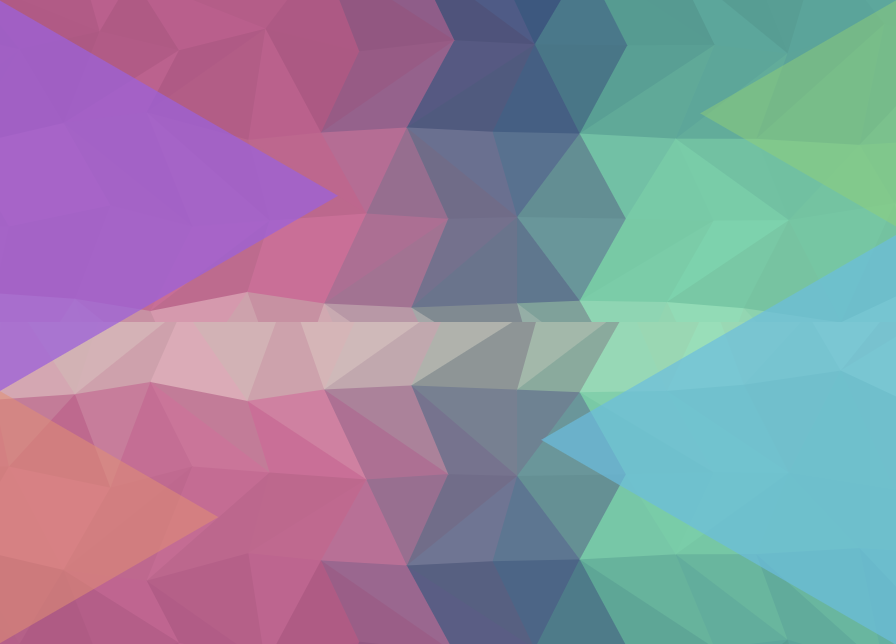
A Shadertoy shader for this background:

```glsl
const float CELL = 0.134;                      // facet size, in canvas heights
const vec2 MESH_ORIGIN = vec2(0.803, 0.067);   // grid node on the dark spine
const float SEAM_Y = 0.5;
const float MIRROR_Y = 0.462;

float hash(vec2 p) {
    return fract(sin(dot(p, vec2(127.1, 311.7))) * 43758.5453);
}

// Three colour stops along the distance from the mirror line
vec3 depthRamp(vec3 nearColor, vec3 midColor, vec3 farColor, float depth) {
    vec3 inner = mix(nearColor, midColor, clamp((depth + 0.02) / 0.18, 0.0, 1.0));
    return mix(inner, farColor, smoothstep(0.25, 0.5, depth));
}

// Pink on the left, slate spine, mint on the right
vec3 baseColor(float x, float depth) {
    vec3 pink = depthRamp(vec3(0.86, 0.73, 0.74), vec3(0.76, 0.42, 0.57),
                          vec3(0.70, 0.36, 0.53), depth);
    vec3 slate = depthRamp(vec3(0.62, 0.66, 0.63), vec3(0.36, 0.45, 0.55),
                           vec3(0.24, 0.34, 0.50), depth);
    vec3 mint = depthRamp(vec3(0.60, 0.84, 0.70), vec3(0.47, 0.79, 0.65),
                          vec3(0.35, 0.63, 0.59), depth);
    vec3 color = mix(pink, slate, smoothstep(0.48, 0.82, x));
    return mix(color, mint, smoothstep(0.82, 1.0, x));
}

// Staggered grid node, looser away from the spine, which stays upright
vec2 meshNode(vec2 id) {
    float looseness = mix(0.1, 0.48, smoothstep(1.0, 4.0, abs(id.x)));
    vec2 jitter = looseness * (vec2(hash(id), hash(id + 37.3)) - 0.5);
    float stagger = 0.5 * mod(id.y, 2.0) - 0.25;
    bool onSpine = abs(id.x) < 0.5 && abs(id.y - 0.5) < 1.0;
    return id + (onSpine ? vec2(0.0) : jitter + vec2(stagger, 0.0));
}

float edgeDistance(vec2 p, vec2 a, vec2 b) {
    vec2 e = b - a;
    return dot(p - a, vec2(-e.y, e.x)) / length(e);
}

// Soft coverage of a counterclockwise triangle
float triangleCover(vec2 p, vec2 a, vec2 b, vec2 c, float pixel) {
    float d = min(edgeDistance(p, a, b), min(edgeDistance(p, b, c), edgeDistance(p, c, a)));
    return clamp(0.5 + d / pixel, 0.0, 1.0);
}

// Flat facet colour, weighted by its coverage in alpha
vec4 facet(vec2 p, vec2 a, vec2 b, vec2 c, float depthShift, float pixel) {
    float cover = triangleCover(p, a, b, c, pixel);
    vec2 center = (a + b + c) / 3.0;
    vec2 place = center * CELL + MESH_ORIGIN;
    float shade = 1.0 + 0.1 * (hash(floor(center * 50.0)) - 0.5);
    return vec4(baseColor(place.x, place.y + depthShift) * shade, 1.0) * cover;
}

// Triangulated mesh: each grid cell is split along a random diagonal
vec3 lowPoly(float x, float depth, float depthShift, float pixel) {
    vec2 p = (vec2(x, depth) - MESH_ORIGIN) / CELL;
    vec4 sum = vec4(0.0);
    for (int j = -1; j <= 1; j++) {
        for (int i = -1; i <= 1; i++) {
            vec2 id = floor(p) + vec2(float(i), float(j));
            vec2 a = meshNode(id);
            vec2 b = meshNode(id + vec2(1.0, 0.0));
            vec2 c = meshNode(id + vec2(1.0, 1.0));
            vec2 d = meshNode(id + vec2(0.0, 1.0));
            if (hash(id + 11.7) < 0.5) {
                sum += facet(p, a, b, c, depthShift, pixel);
                sum += facet(p, a, c, d, depthShift, pixel);
            } else {
                sum += facet(p, a, b, d, depthShift, pixel);
                sum += facet(p, b, c, d, depthShift, pixel);
            }
        }
    }
    if (sum.a < 0.01) return baseColor(x, depth + depthShift);
    return sum.rgb / sum.a;
}

// Translucent 60-degree wedge that widens along direction (+1 or -1)
vec3 addWedge(vec3 color, vec2 p, vec2 apex, float direction, vec4 tint, float pixel) {
    vec2 q = p - apex;
    float d = 0.5 * direction * q.x - 0.866 * abs(q.y);
    return mix(color, tint.rgb, tint.a * clamp(0.5 + d / pixel, 0.0, 1.0));
}

void mainImage(out vec4 fragColor, in vec2 fragCoord) {
    vec2 p = fragCoord / iResolution.y;
    float pixel = 1.0 / iResolution.y;
    float right = iResolution.x / iResolution.y;

    // Two mirrored halves meeting at a horizontal seam
    vec3 lower = lowPoly(p.x, MIRROR_Y - p.y, 0.0, pixel / CELL);
    vec3 upper = lowPoly(p.x, p.y - MIRROR_Y, 0.04, pixel / CELL);
    vec3 color = mix(lower, upper, clamp(0.5 + (p.y - SEAM_Y) / pixel, 0.0, 1.0));

    // Wedges reaching in from the left and right sides
    color = addWedge(color, p, vec2(0.339, 0.197), -1.0, vec4(0.88, 0.56, 0.45, 0.55), pixel);
    color = addWedge(color, p, vec2(0.525, 0.696), -1.0, vec4(0.61, 0.38, 0.85, 0.75), pixel);
    color = addWedge(color, p, vec2(right - 0.304, 0.824), 1.0, vec4(0.58, 0.82, 0.45, 0.45), pixel);
    color = addWedge(color, p, vec2(right - 0.551, 0.317), 1.0, vec4(0.42, 0.74, 0.87, 0.7), pixel);
    fragColor = vec4(color, 1.0);
}
```
